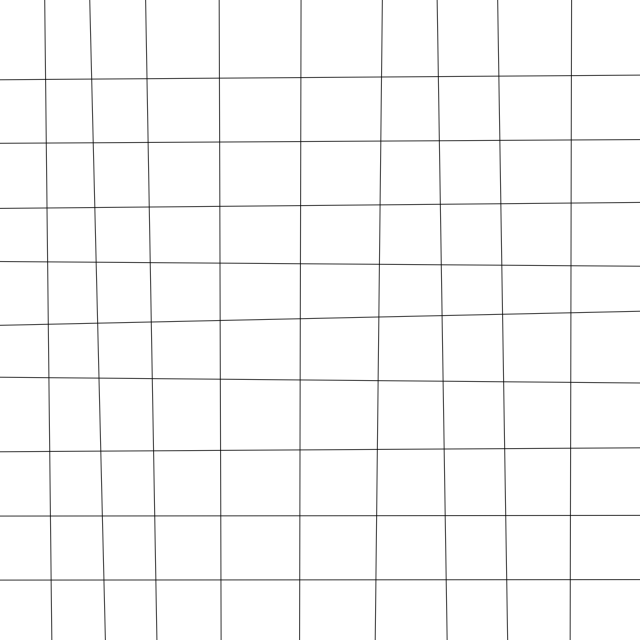
Give the GLSL for this pattern, as a WebGL 2 fragment shader.

```glsl
#version 300 es
precision highp float;
// A hand-ruled grid: nine thin upright and nine thin level lines on white paper.
// Each line is an even division of the canvas, shifted by a smooth drift and
// leaned by a small tilt; translucent ink darkens the crossings.

#define LINES 9            // lines in each direction
#define LINE_WIDTH 0.00156 // share of the canvas
#define INK_OPACITY 0.8
#define EDGE_BLUR 1.15     // edge filter size in pixels
#define DRIFT 1.0          // strength of the uneven spacing
#define TILT 1.0           // strength of the leaning

uniform vec2 u_resolution;
out vec4 fragColor;

const float PI = 3.14159265;
const vec3 PAPER = vec3(1.0);
const vec3 INK = vec3(0.0);

float bump(float x, float center, float width) {
    float t = (x - center) / width;
    return exp(-t * t);
}

// Shift and tilt of upright line n, in cells, counted from the left.
vec2 uprightWobble(float n) {
    float ripple = 0.065 * sin(0.5 * PI * (n - 5.0)) * smoothstep(3.0, 6.0, n);
    float shift = -0.08 - 0.56 * bump(n, 3.15, 1.95) + ripple;
    float lean = 0.03 - 0.28 * bump(n, 2.2, 1.45)
               - 0.275 * bump(n, 7.5, 0.8) + 0.09 * bump(n, 6.0, 0.4);
    return vec2(shift, lean);
}

// Shift and tilt of level line n, in cells, counted from the bottom.
vec2 levelWobble(float n) {
    float shift = -0.06 + 0.13 * bump(n, 4.3, 1.1) - 0.15 * smoothstep(5.0, 7.0, n);
    float lean = 0.04 + 0.008 * (n - 5.0)
               + 0.18 * cos(PI * (n - 5.0)) * bump(n, 5.0, 1.6);
    return vec2(shift, lean);
}

// Box-filtered coverage of one line; also holds for lines thinner than a pixel.
float lineCoverage(float across, float along, float n, vec2 wobble, float blur) {
    float cell = 1.0 / float(LINES + 1);
    float center = cell * (n + DRIFT * wobble.x + TILT * wobble.y * (along - 0.5));
    float d = across - center;
    float halfWidth = 0.5 * LINE_WIDTH;
    return clamp((d + halfWidth) / blur + 0.5, 0.0, 1.0)
         - clamp((d - halfWidth) / blur + 0.5, 0.0, 1.0);
}

void main() {
    vec2 uv = gl_FragCoord.xy / u_resolution;
    vec2 blur = EDGE_BLUR / u_resolution;

    // Light left after every stroke of ink
    float light = 1.0;
    for (int i = 1; i <= LINES; i++) {
        float n = float(i);
        light *= 1.0 - INK_OPACITY * lineCoverage(uv.x, uv.y, n, uprightWobble(n), blur.x);
        light *= 1.0 - INK_OPACITY * lineCoverage(uv.y, uv.x, n, levelWobble(n), blur.y);
    }
    fragColor = vec4(mix(INK, PAPER, light), 1.0);
}
```
